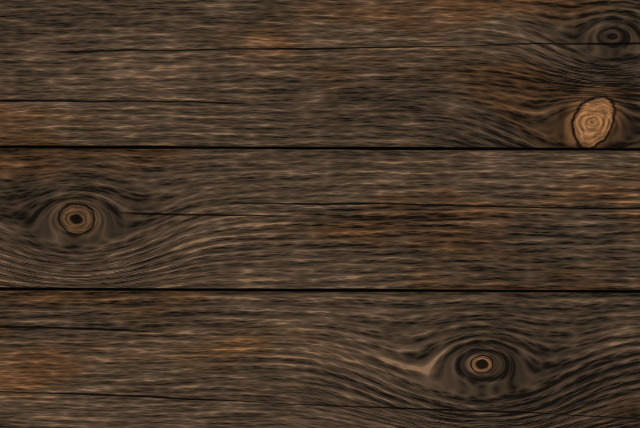
Write a Shadertoy shader that draws this texture.

```glsl
// Three weathered dark planks with knots, cracks and frayed grain.
// Growth lines follow a height field that bends into rings around each knot;
// stretched cellular noise gives the fibres, layered sines the waviness and wear.

const float RING_FREQ = 300.0;
const float RING_GAIN = 0.38, FIBRE_GAIN = 0.62, HAIR_GAIN = 0.45, WEAR_GAIN = 0.17;
const float BASE_TONE = 0.53;
const float SEAM_HALF = 0.0032, CRACK_HALF = 0.0016;
const float SEAM_SLOPE = -0.004;
const float SEAMS[2] = float[2](0.657, 0.325);

// Tone ramp from crevice to worn highlight
const vec3 RAMP[5] = vec3[5](vec3(0.09, 0.07, 0.05), vec3(0.20, 0.16, 0.12),
    vec3(0.285, 0.222, 0.16), vec3(0.37, 0.29, 0.22), vec3(0.54, 0.41, 0.29));
const vec3 CREVICE = vec3(0.035, 0.028, 0.022);
const vec3 HEARTWOOD = vec3(0.66, 0.46, 0.29);

// Knots: centre and half size; then tilt, core radius, paleness, swirl reach
const int KNOTS = 4;
const vec4 KNOT_BOX[KNOTS] = vec4[KNOTS](vec4(1.387, 0.717, 0.043, 0.060),
    vec4(0.18, 0.49, 0.040, 0.034), vec4(1.127, 0.15, 0.024, 0.020),
    vec4(1.43, 0.915, 0.0, 0.0));
const vec4 KNOT_LOOK[KNOTS] = vec4[KNOTS](vec4(0.5, 0.0, 0.95, 0.12),
    vec4(0.2, 0.4, 0.42, 0.12), vec4(0.0, 0.65, 0.7, 0.14), vec4(0.0, 0.0, 0.0, 0.09));

// Cracks: start x, end x, start height, slope
const int CRACKS = 6;
const vec4 CRACK[CRACKS] = vec4[CRACKS](vec4(0.1, 1.6, 0.877, 0.016),
    vec4(0.5, 1.6, 0.527, -0.013), vec4(0.25, 0.68, 0.504, -0.02),
    vec4(-0.1, 1.6, 0.09, -0.042), vec4(-0.1, 0.42, 0.242, -0.04),
    vec4(-0.1, 0.6, 0.767, -0.012));

vec2 hash2(vec2 p) {
    return fract(sin(vec2(dot(p, vec2(127.1, 311.7)), dot(p, vec2(269.5, 183.3)))) * 43758.5);
}

// Distance to the nearest cell point
float cells(vec2 p) {
    vec2 id = floor(p);
    float nearest = 2.0;
    for (int j = -1; j <= 1; j++)
        for (int i = -1; i <= 1; i++) {
            vec2 cell = id + vec2(i, j);
            nearest = min(nearest, length(cell + hash2(cell) - p));
        }
    return nearest;
}

// Layered sines, roughly -1 to 1
float waves(vec2 p) {
    float sum = 0.0, amp = 0.5;
    for (int i = 0; i < 5; i++) {
        sum += amp * sin(p.x + 1.7 * sin(p.y) + float(i));
        p = mat2(1.6, 1.2, -1.2, 1.6) * p + 3.1;
        amp *= 0.55;
    }
    return sum;
}

float plankAt(vec2 p) {
    float y = p.y - SEAM_SLOPE * p.x;
    return step(SEAMS[0], y) + step(SEAMS[1], y);
}

vec3 toneRamp(float t) {
    float s = clamp(t, 0.0, 0.999) * 4.0;
    int i = int(s);
    return mix(RAMP[i], RAMP[i + 1], fract(s));
}

float stroke(float dist, float halfWidth, float px) {
    return 1.0 - smoothstep(halfWidth - px, halfWidth + px, abs(dist));
}

void mainImage(out vec4 fragColor, in vec2 fragCoord) {
    vec2 p = fragCoord / iResolution.y;
    float px = 0.8 / iResolution.y;
    float plank = plankAt(p);
    vec2 shift = vec2(7.3, 4.1) * plank;

    // Grain height, bent into rings near knots
    float v = p.y + 0.010 * waves(p * vec2(2.2, 5.0) + shift);
    float shade = 0.0;
    for (int i = 0; i < KNOTS; i++) {
        vec2 centre = KNOT_BOX[i].xy;
        if (plankAt(centre) != plank) continue;
        float r = length((p - centre) * vec2(0.65, 1.0));
        float pull = exp(-pow(r / KNOT_LOOK[i].w, 2.0));
        v = mix(v, centre.y + r, pull);
        shade += 0.22 * pull;
    }

    // Growth rings, fibres and broad wear
    vec2 g = vec2(p.x, v) + shift;
    float fibre = cells(g * vec2(9.0, 120.0)) - 0.45;
    float hair = cells(g * vec2(32.0, 210.0)) - 0.45;
    float wear = waves(g * vec2(2.6, 17.0));
    float phase = v * RING_FREQ + 4.0 * waves(g * vec2(0.9, 13.0)) + 1.5 * hair;
    float ring = pow(0.5 + 0.5 * sin(phase), 1.4) - 0.42;
    float ringFade = 0.65 + 0.45 * waves(g * vec2(1.7, 9.0) + 5.0);
    float tone = BASE_TONE + RING_GAIN * ring * ringFade + FIBRE_GAIN * fibre
        + HAIR_GAIN * hair + WEAR_GAIN * wear - shade;

    // Darker right end and a long stain in the middle plank
    tone -= 0.12 * smoothstep(0.8, 1.5, p.x) * (plank == 1.0 ? 0.3 : 1.0);
    vec2 stain = (p - vec2(0.88, 0.492)) / vec2(0.23, 0.021);
    tone -= 0.27 * (1.0 - smoothstep(0.6, 1.2, length(stain) + 0.6 * fibre));
    vec3 color = toneRamp(tone);
    float warmth = smoothstep(0.1, 0.8, waves(g * vec2(3.5, 11.0) + 2.0));
    color *= mix(vec3(0.98, 1.0, 1.03), vec3(1.09, 0.98, 0.86), warmth);

    // Knot faces: warm halo, ringed face, dark rim and core
    for (int i = 0; i < KNOTS; i++) {
        vec4 box = KNOT_BOX[i], look = KNOT_LOOK[i];
        if (box.z == 0.0 || plankAt(box.xy) != plank) continue;
        float c = cos(look.x), s = sin(look.x);
        vec2 d = p - box.xy;
        float r = length(mat2(c, s, -s, c) * d / box.zw) + 0.12 * waves(d * 45.0);
        float halo = smoothstep(0.9, 1.1, r) * (1.0 - smoothstep(1.1, 1.75, r));
        color = mix(color, HEARTWOOD * (0.75 + 0.5 * fibre), halo * 0.55 * warmth + halo * 0.2);
        float grain = 0.85 + 0.13 * sin(r * 19.0 + 2.0 * waves(d * 70.0)) + 0.4 * hair;
        vec3 face = mix(RAMP[1], HEARTWOOD, look.z) * grain;
        face = mix(face, CREVICE, 0.85 * (1.0 - smoothstep(look.y - 0.2, look.y + 0.05, r)) * step(0.01, look.y));
        color = mix(color, face, 1.0 - smoothstep(0.95, 1.08, r));
        color = mix(color, CREVICE, 0.7 * stroke(r - 1.05, 0.06, 0.06));
    }

    // Cracks that taper at both ends
    for (int i = 0; i < CRACKS; i++) {
        vec4 k = CRACK[i];
        float y = k.z + k.w * (p.x - k.x) + 0.003 * waves(vec2(p.x * 7.0, k.z * 40.0));
        float ends = smoothstep(k.x, k.x + 0.08, p.x) * (1.0 - smoothstep(k.y - 0.08, k.y, p.x));
        float width = CRACK_HALF * (1.0 + 0.8 * waves(vec2(p.x * 9.0, k.z * 60.0)));
        color = mix(color, CREVICE, 0.85 * ends * stroke(p.y - y, width, px));
    }

    // Seams between planks with soft shadow
    for (int i = 0; i < 2; i++) {
        float dist = p.y - SEAMS[i] - SEAM_SLOPE * p.x;
        color *= 1.0 - 0.3 * exp(-abs(dist) / 0.009);
        float width = SEAM_HALF * (1.0 + 0.25 * waves(vec2(p.x * 8.0, float(i))));
        color = mix(color, CREVICE * 0.6, stroke(dist, width, px));
    }
    fragColor = vec4(color, 1.0);
}
```
